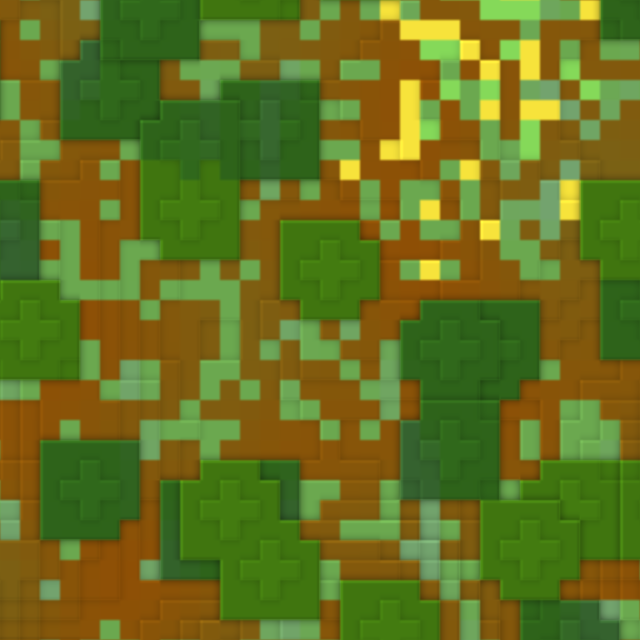
A WebGL 2 fragment shader for this pattern:

```glsl
#version 300 es
precision highp float;

#define CELLS 32.0
#define TREE_SPACING 6.0
#define TREE_DENSITY 0.82
#define LIGHT_TREES 0.36
#define GRASS_SHARE 0.29
#define FLOWER_SHARE 0.26
#define MEADOW_CENTER vec2(0.74, 0.90)
#define SOFTNESS 0.10
#define RIM_LIGHT 0.20
#define EDGE_SHADOW 0.24

uniform vec2 u_resolution;
out vec4 fragColor;

const vec3 SOIL = vec3(0.52, 0.34, 0.04);
const vec3 OLIVE_SOIL = vec3(0.48, 0.38, 0.08);
const vec3 RUST_SOIL = vec3(0.56, 0.31, 0.02);
const vec3 GRASS = vec3(0.42, 0.66, 0.31);
const vec3 PALE_GRASS = vec3(0.45, 0.64, 0.43);
const vec3 LIME = vec3(0.52, 0.85, 0.35);
const vec3 FLOWER = vec3(0.97, 0.89, 0.23);
const vec3 DARK_LEAF = vec3(0.18, 0.39, 0.10);
const vec3 LIGHT_LEAF = vec3(0.25, 0.46, 0.06);
const vec3 MISTY_LEAF = vec3(0.22, 0.38, 0.22);

struct Block {
    vec3 color;
    float height;
};

float hash(vec2 p, int salt) {
    uvec3 v = uvec3(ivec3(ivec2(p), salt)) * 1664525u + 1013904223u;
    v.x += v.y * v.z;
    v.y += v.z * v.x;
    v.z += v.x * v.y;
    v ^= v >> 16u;
    v.x += v.y * v.z;
    v.y += v.z * v.x;
    return float((v.x ^ (v.y >> 8u)) & 65535u) / 65536.0;
}

float cornerSlope(vec2 corner, vec2 offset, int salt) {
    float angle = 6.2832 * hash(corner, salt);
    return dot(vec2(cos(angle), sin(angle)), offset);
}

float gradientNoise(vec2 p, int salt) {
    vec2 i = floor(p), f = p - i;
    vec2 w = f * f * f * (f * (f * 6.0 - 15.0) + 10.0);
    vec2 e = vec2(1.0, 0.0);
    float low = mix(cornerSlope(i, f, salt), cornerSlope(i + e, f - e, salt), w.x);
    float high = mix(cornerSlope(i + e.yx, f - e.yx, salt), cornerSlope(i + 1.0, f - 1.0, salt), w.x);
    return mix(low, high, w.y);
}

float meadow(vec2 cell) {
    vec2 d = cell / CELLS - MEADOW_CENTER;
    return exp(-25.0 * dot(d, d));
}

// Terraced soil, steeper toward the bottom, with grass and flowers
Block groundBlock(vec2 cell, float mist) {
    float steepness = mix(15.0, 2.0, clamp(cell.y / CELLS, 0.0, 1.0));
    float height = floor(gradientNoise(cell * 0.09 + 0.37, 1) * steepness);
    float tone = gradientNoise(cell * 0.11 + 0.21, 2) * 2.2;
    vec3 color = mix(SOIL, tone > 0.0 ? OLIVE_SOIL : RUST_SOIL, min(abs(tone), 1.0));

    float patchiness = 0.8 * gradientNoise(cell * 0.43 + 0.13, 3);
    if (hash(cell, 4) + patchiness < GRASS_SHARE) color = mix(GRASS, PALE_GRASS, mist);
    float lushness = meadow(cell);
    if (hash(cell, 5) < 0.5 * pow(lushness, 3.0)) color = LIME;
    if (hash(cell, 6) < FLOWER_SHARE * lushness) color = FLOWER;
    return Block(color, height);
}

// Highest block of a cell: ground, or a square canopy topped by a plus
Block blockAt(vec2 cell) {
    float mist = smoothstep(0.12, 0.4, gradientNoise(cell * vec2(0.3, 0.09) + 0.4, 7));
    Block top = groundBlock(cell, mist);
    vec2 home = floor(cell / TREE_SPACING);
    for (int y = -1; y <= 1; y++)
    for (int x = -1; x <= 1; x++) {
        vec2 plot = home + vec2(x, y);
        vec2 jitter = vec2(hash(plot, 8), hash(plot, 9));
        vec2 center = floor((plot + jitter) * TREE_SPACING);
        vec2 d = abs(cell - center);
        bool grows = hash(plot, 10) < TREE_DENSITY && meadow(center) < 0.3;
        bool corner = d.x + d.y > 3.5;
        bool trimmed = corner && hash(cell, 11) < 0.3;
        if (!grows || max(d.x, d.y) > 2.5 || trimmed) continue;

        float crown = d.x + d.y < 1.5 ? 1.0 : 0.0;
        float height = 20.0 + 2.0 * floor(4.0 * hash(plot, 12)) + crown;
        if (corner && hash(cell, 13) < 0.4) height -= 1.0;
        if (height <= top.height) continue;
        vec3 leaf = hash(plot, 14) < LIGHT_TREES ? LIGHT_LEAF : mix(DARK_LEAF, MISTY_LEAF, 0.7 * mist);
        top = Block(leaf * (1.0 + 0.05 * crown), height);
    }
    return top;
}

// Rim on the high side of a step, soft shadow on the low side
float edgeShade(float rise, float x, float facing) {
    float t = -x * sign(rise);
    float r = (t + 0.09) / 0.07;
    float rim = exp(-r * r) * (facing > 0.0 ? 1.0 : -0.5);
    float fade = max(0.0, 1.0 - 2.0 * t);
    float shadow = smoothstep(-0.03, 0.06, t) * fade * fade;
    return abs(rise) * (RIM_LIGHT * rim - EDGE_SHADOW * shadow);
}

float stepSize(Block a, Block b) {
    return clamp(0.4 * (b.height - a.height), -1.0, 1.0);
}

void main() {
    vec2 p = gl_FragCoord.xy / min(u_resolution.x, u_resolution.y) * CELLS - 0.5;
    vec2 cell = floor(p);
    vec2 fromEdge = p - cell - 0.5;
    vec2 w = smoothstep(-SOFTNESS, SOFTNESS, fromEdge);

    // Four nearest blocks, blended softly across their shared edges
    Block a = blockAt(cell);
    Block b = blockAt(cell + vec2(1.0, 0.0));
    Block c = blockAt(cell + vec2(0.0, 1.0));
    Block d = blockAt(cell + 1.0);
    vec3 color = mix(mix(a.color, b.color, w.x), mix(c.color, d.color, w.x), w.y);

    // Light from the upper left
    float riseX = mix(stepSize(a, b), stepSize(c, d), w.y);
    float riseY = mix(stepSize(a, c), stepSize(b, d), w.x);
    float shade = edgeShade(riseX, fromEdge.x, riseX) + edgeShade(riseY, fromEdge.y, -riseY);
    fragColor = vec4(color * (1.0 + shade), 1.0);
}
```
